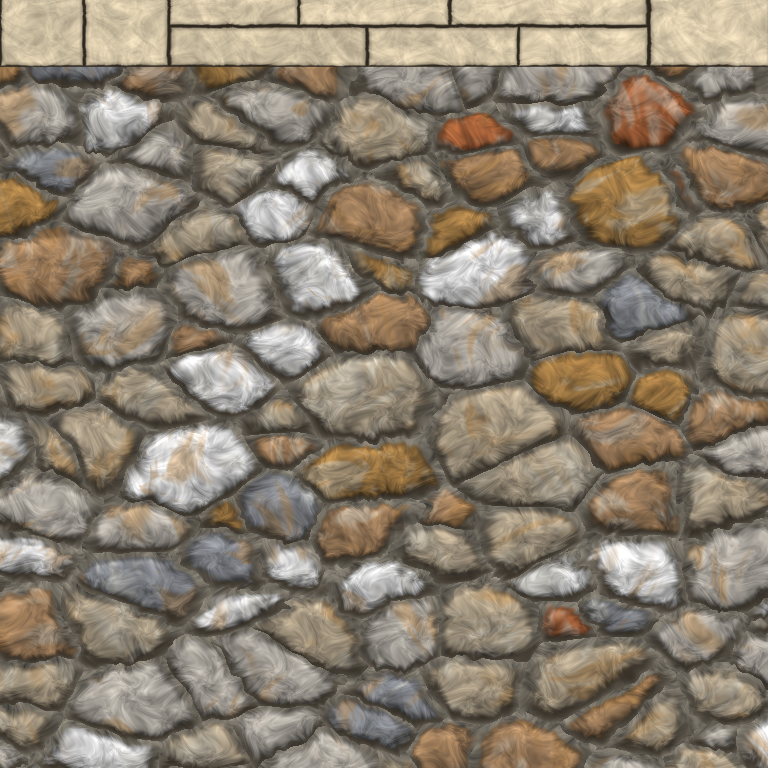
This texture is drawn by a three.js fragment shader. Its source:

```glsl
#define STONE_GRID vec2(9.0, 13.5)
#define JITTER 0.85
#define SIZE_SPREAD 0.5
#define CORNER_SHARPNESS 15.0
#define MORTAR_GAP 0.025
#define MOTTLE_CONTRAST 0.36
#define BAND_BOTTOM 0.913
#define BAND_JOINT 0.966
#define MORTAR_COLOUR vec3(0.45, 0.43, 0.39)
#define SHADOW_COLOUR vec3(0.18, 0.155, 0.12)
#define RUST_COLOUR vec3(0.52, 0.38, 0.21)
#define BLOCK_COLOUR vec3(0.85, 0.79, 0.67)

varying vec2 vUv;

float hash(vec2 p) {
  return fract(sin(dot(p, vec2(127.1, 311.7))) * 43758.55);
}

// Layered, rotated sines that bend one another
float mottle(vec2 p) {
  float sum = 0.0;
  float amplitude = 0.5;
  for (int i = 0; i < 5; i++) {
    p = mat2(0.8, 0.6, -0.6, 0.8) * p * 1.65 + 0.9 * sin(p.yx * 1.2) + 1.7;
    sum += amplitude * sin(p.x) * sin(p.y);
    amplitude *= 0.8;
  }
  return sum;
}

// Weighted cell site: xy is the offset from p, z the size weight
vec3 siteOf(vec2 cell, vec2 p) {
  vec2 scatter = vec2(hash(cell), hash(cell + 31.7)) - 0.5;
  float size = hash(cell + 73.3);
  return vec3(cell + 0.5 + JITTER * scatter - p, SIZE_SPREAD * size * size);
}

// Rounded weighted cells: returns the depth inside a stone
float stoneDepth(vec2 p, out vec2 id, out vec2 outward, out vec2 centre) {
  vec2 base = floor(p);
  float nearest = 100.0;
  for (int j = -2; j <= 2; j++) {
    for (int i = -2; i <= 2; i++) {
      vec2 cell = base + vec2(float(i), float(j));
      vec3 site = siteOf(cell, p);
      float reach = dot(site.xy, site.xy) - site.z;
      if (reach < nearest) {
        nearest = reach;
        id = cell;
        centre = site.xy;
      }
    }
  }
  float total = 0.0001;
  outward = vec2(0.0);
  for (int j = -2; j <= 2; j++) {
    for (int i = -2; i <= 2; i++) {
      vec3 site = siteOf(base + vec2(float(i), float(j)), p);
      vec2 apart = site.xy - centre;
      float gap = length(apart);
      if (gap > 0.01) {
        float edge = (dot(site.xy, site.xy) - site.z - nearest) / (2.0 * gap);
        float pull = exp(-CORNER_SHARPNESS * edge);
        total += pull;
        outward += pull * apart / gap;
      }
    }
  }
  outward /= total;
  return -log(total) / CORNER_SHARPNESS;
}

vec3 stoneColour(float pick) {
  vec3 colour = vec3(0.60, 0.55, 0.47);
  colour = mix(colour, vec3(0.62, 0.60, 0.57), step(0.26, pick));
  colour = mix(colour, vec3(0.57, 0.45, 0.33), step(0.47, pick));
  colour = mix(colour, vec3(0.58, 0.44, 0.25), step(0.62, pick));
  colour = mix(colour, vec3(0.47, 0.48, 0.50), step(0.71, pick));
  colour = mix(colour, vec3(0.77, 0.77, 0.77), step(0.82, pick));
  return mix(colour, vec3(0.58, 0.34, 0.20), step(0.975, pick));
}

vec3 rubbleWall(vec2 uv) {
  vec2 warp = vec2(mottle(uv * 11.0), mottle(uv * 11.0 + 5.0));
  vec2 id, outward, centre;
  float depth = stoneDepth(uv * STONE_GRID + 0.13 * warp, id, outward, centre);
  float pick = hash(id + 11.3);
  float coarse = mottle(uv * 15.0 + pick * 40.0);
  float fine = mottle(uv * vec2(55.0, 65.0) + pick * 20.0);
  depth += 0.025 * fine - MORTAR_GAP - 0.07 * hash(id + 3.1);

  // Stone face: stains, grain, a tilted plane and a lit upper rim
  vec3 stone = stoneColour(pick);
  stone = mix(stone, RUST_COLOUR, 0.5 * smoothstep(0.15, 0.8, coarse));
  stone = mix(stone, vec3(0.73, 0.72, 0.68), 0.5 * smoothstep(0.1, 0.7, -coarse));
  float tilt = dot(centre, vec2(hash(id + 5.0) - 0.5, -0.25));
  float rim = exp(-5.0 * max(depth, 0.0));
  stone *= 1.02 + MOTTLE_CONTRAST * (0.65 * fine + 0.35 * coarse)
    + 0.35 * tilt + 0.26 * rim * outward.y;
  stone *= mix(0.62, 1.0, smoothstep(0.0, 0.12, depth));

  // Mortar, shaded beneath the overhanging stones
  vec3 mortar = MORTAR_COLOUR * (1.0 + 0.35 * fine);
  float shade = smoothstep(-0.5, 0.8, -outward.y) * smoothstep(-0.16, 0.0, depth);
  mortar = mix(mortar, SHADOW_COLOUR, 0.8 * shade);
  return mix(mortar, stone, smoothstep(-0.025, 0.04, depth));
}

// Cream cut blocks: tall ones at both ends, two courses between
vec3 blockBand(vec2 uv) {
  float rough = mottle(uv * vec2(35.0, 50.0));
  vec2 p = uv + 0.0012 * rough;
  float course = step(BAND_JOINT, p.y);
  float width = 0.208;
  float along = (p.x - 0.22) / width;
  along += (course - 0.5) * 0.5 * sin(along * 1.0472);
  float below = p.y - mix(BAND_BOTTOM, BAND_JOINT, course);
  float above = mix(BAND_JOINT - p.y, 1.0, course);
  if (p.x < 0.22 || p.x > 0.845) {
    width = p.x < 0.22 ? 0.11 : 0.16;
    along = p.x < 0.22 ? p.x / width : (p.x - 0.845) / width + 7.0;
    below = p.y - BAND_BOTTOM;
    above = 1.0;
    course = 0.0;
  }
  float side = min(fract(along), 1.0 - fract(along)) * width;
  float edge = min(side, min(below, above));
  float tint = hash(vec2(floor(along), course));
  vec3 block = BLOCK_COLOUR * (0.95 + 0.08 * tint + 0.12 * rough + 0.07 * mottle(uv * 80.0));
  block *= mix(0.8, 1.0, smoothstep(0.002, 0.008, edge));
  return mix(SHADOW_COLOUR, block, smoothstep(0.0008, 0.0035, edge));
}

void main() {
  float inBand = smoothstep(BAND_BOTTOM - 0.001, BAND_BOTTOM + 0.001, vUv.y);
  vec3 colour = mix(rubbleWall(vUv), blockBand(vUv), inBand);
  gl_FragColor = vec4(clamp(colour, 0.0, 1.0), 1.0);
}
```
